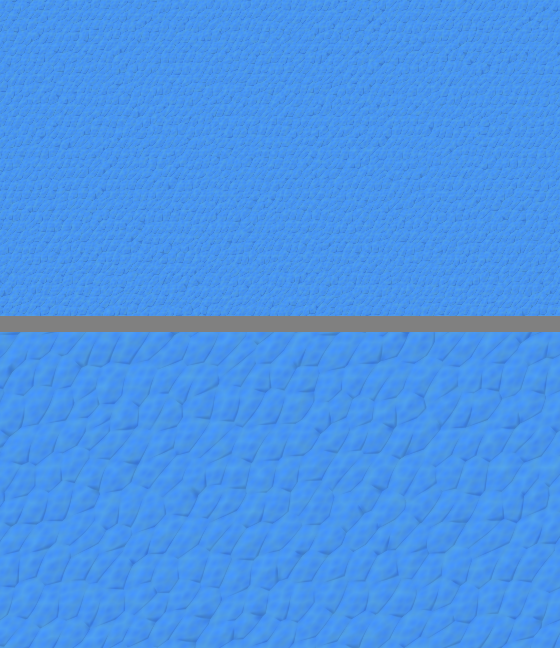
Top: the whole. Bottom: its middle third, enlarged.
A Shadertoy shader for this texture:

```glsl
#define BASE vec3(0.288, 0.587, 0.930)
#define LIGHT_SHIFT vec3(0.006, 0.019, 0.026)
#define TINT_SHIFT vec3(0.016, 0.018, -0.024)
#define CREASE_SHADE vec3(0.045, 0.085, 0.100)
#define SCALE_ROWS 30.0
#define SCALE_COLUMNS 40.0
#define GRAIN_ROWS 105.0
#define LEAN 0.45
#define JITTER 0.65
#define CREASE_WIDTH 0.22
#define EMBOSS_STEP 0.07

vec2 hash22(vec2 p) {
    vec3 q = fract(p.xyx * vec3(0.1031, 0.1030, 0.0973));
    q += dot(q, q.yzx + 33.33);
    return fract((q.xx + q.yz) * q.zy);
}

// Distances to the nearest and second nearest scattered cell centre
vec2 cellular(vec2 p) {
    vec2 cell = floor(p), local = fract(p);
    vec2 nearest = vec2(8.0);
    for (int y = -1; y <= 1; y++) {
        for (int x = -1; x <= 1; x++) {
            vec2 offset = vec2(x, y);
            vec2 centre = offset + 0.5 + JITTER * (hash22(cell + offset + 200.0) - 0.5);
            float d = length(centre - local);
            nearest = d < nearest.x ? vec2(d, nearest.x)
                                    : vec2(nearest.x, min(nearest.y, d));
        }
    }
    return nearest;
}

// Upright columns of small scales leaning to the right
vec2 scaleSpace(vec2 p) {
    vec2 q = vec2(p.x - LEAN * p.y, p.y) * vec2(SCALE_COLUMNS, SCALE_ROWS);
    q.x += 0.15 * sin(q.y * 2.1 + sin(q.x * 0.7));
    return q;
}

void mainImage(out vec4 fragColor, in vec2 fragCoord) {
    vec2 uv = fragCoord / iResolution.y;
    vec2 p = scaleSpace(uv);

    // Relief lit from the upper left
    vec2 towardLight = EMBOSS_STEP * normalize(vec2(-1.0, 0.7));
    float slope = (cellular(p + towardLight).x - cellular(p - towardLight).x)
                / (2.0 * EMBOSS_STEP);

    // Thin creases, dark only on the shaded side
    vec2 cells = cellular(p);
    float crease = 1.0 - smoothstep(0.0, CREASE_WIDTH, cells.y - cells.x);
    crease *= smoothstep(0.15, 0.8, -slope);

    // Fine grain varying brightness and tint
    vec2 grainPoint = vec2(uv.x - LEAN * uv.y, uv.y) * GRAIN_ROWS;
    float grain = (cellular(grainPoint).x - 0.4) * 3.0;
    float tint = (cellular(grainPoint * 0.8 + 37.0).x - 0.4) * 4.0;

    vec3 color = BASE + LIGHT_SHIFT * (0.8 * slope + 0.6 * grain);
    color += TINT_SHIFT * tint - CREASE_SHADE * crease;
    fragColor = vec4(clamp(color, 0.0, 1.0), 1.0);
}
```
